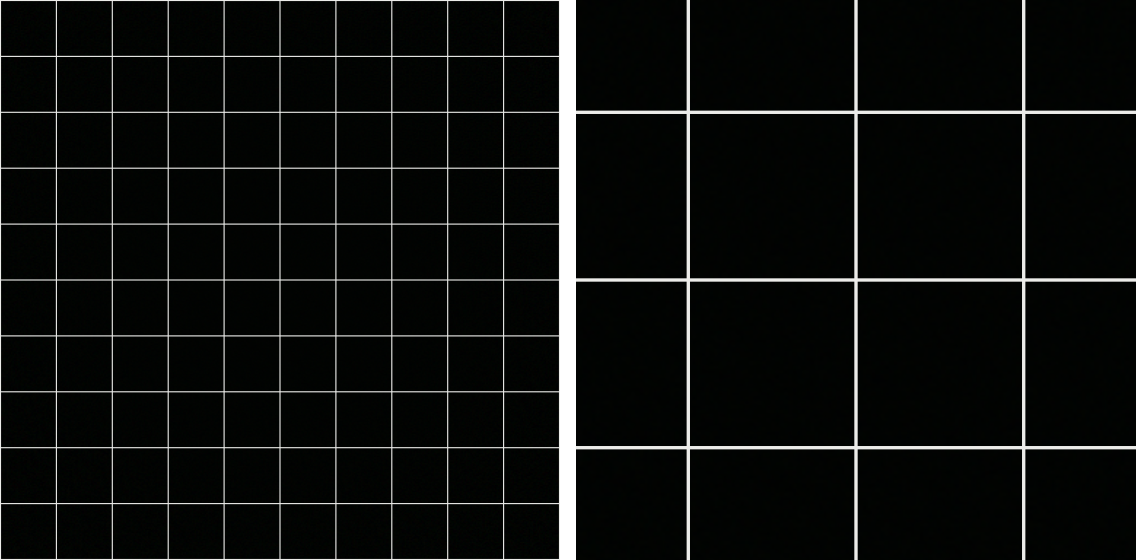
Left: the whole. Right: its middle third, enlarged.
Give the GLSL for this pattern, as a WebGL 1 fragment shader.

```glsl
precision highp float;
// Thin off-white grid of ten by ten near-black squares with very faint colour grain.

uniform vec2 u_resolution;

const float PITCH = 0.09982;         // spacing of the lines, symmetric about the centre
const float LINE_WIDTH = 0.0020;
const vec3 LINE_COLOR = vec3(0.925, 0.925, 0.915);
const vec3 GROUND_COLOR = vec3(0.005, 0.012, 0.006);
const float GRAIN_CELLS = 384.0;     // grain cells across the canvas
const float GRAIN_CENTRE = 0.008;    // grain strength in the middle
const float GRAIN_EDGE = 0.030;      // grain strength towards the corners

float hash(vec2 p) {
  return fract(sin(dot(p, vec2(127.1, 311.7))) * 43758.545);
}

float valueNoise(vec2 p) {
  vec2 cell = floor(p);
  vec2 f = fract(p);
  f = f * f * (3.0 - 2.0 * f);
  float low = mix(hash(cell), hash(cell + vec2(1.0, 0.0)), f.x);
  float high = mix(hash(cell + vec2(0.0, 1.0)), hash(cell + vec2(1.0, 1.0)), f.x);
  return mix(low, high, f.y);
}

// Exact share of a pixel-wide box covered by the nearest line, per axis.
vec2 lineCoverage(vec2 p, vec2 pixel) {
  vec2 dist = abs(fract(p / PITCH + 0.5) - 0.5) * PITCH;
  vec2 halfLine = vec2(0.5 * LINE_WIDTH);
  vec2 overlap = min(dist + 0.5 * pixel, halfLine) - max(dist - 0.5 * pixel, -halfLine);
  return clamp(overlap / pixel, 0.0, 1.0);
}

// Faint red and green speckle, stronger away from the centre.
vec3 grain(vec2 p) {
  vec2 q = (p + 0.5) * GRAIN_CELLS;
  vec3 speckle = vec3(valueNoise(q), valueNoise(q + 417.0), valueNoise(q + 831.0)) - 0.5;
  float strength = mix(GRAIN_CENTRE, GRAIN_EDGE, smoothstep(0.1, 0.7, length(p)));
  return speckle * vec3(1.0, 0.9, 0.6) * strength;
}

void main() {
  vec2 pixel = 1.0 / u_resolution;
  vec2 p = gl_FragCoord.xy * pixel - 0.5;

  vec3 ground = max(GROUND_COLOR + grain(p), 0.0);
  vec2 cover = lineCoverage(p, pixel);
  float grid = 1.0 - (1.0 - cover.x) * (1.0 - cover.y);

  gl_FragColor = vec4(mix(ground, LINE_COLOR, grid), 1.0);
}
```
